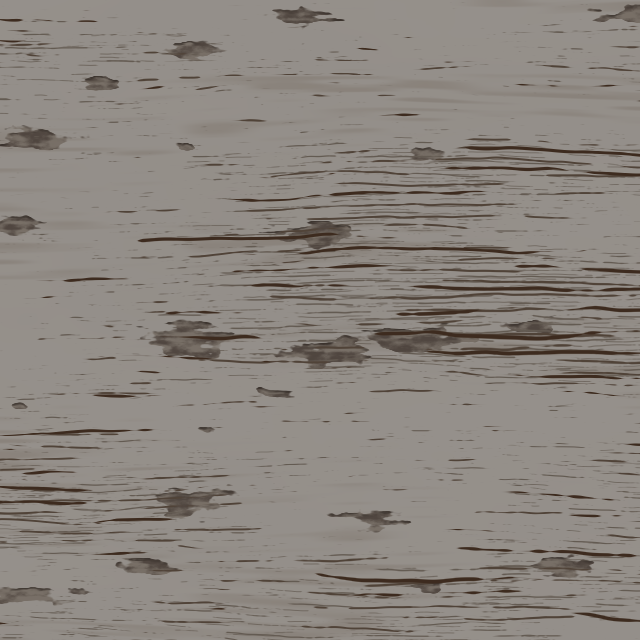
A WebGL 1 fragment shader for this texture:

```glsl
precision highp float;
// Weathered grey paint on horizontal wood grain: layers of tapered cracks run
// along warped rows, from faint hairlines to deep brown splits, and scattered
// ragged patches of peeled paint show the worn timber underneath.

uniform vec2 u_resolution;

const vec3 PAINT = vec3(0.582, 0.562, 0.541);
const vec3 PAINT_SHADE = vec3(0.53, 0.50, 0.47);
const vec3 HAIRLINE = vec3(0.39, 0.355, 0.32);
const vec3 DEEP_CRACK = vec3(0.24, 0.17, 0.12);
const vec3 WOOD_LIGHT = vec3(0.46, 0.425, 0.39);
const vec3 WOOD_DARK = vec3(0.29, 0.25, 0.225);
const vec3 PEEL_SHADOW = vec3(0.17, 0.14, 0.12);

const int CRACK_LAYERS = 4;
const float CRACK_ROWS = 34.0;        // rows in the coarsest layer
const float CRACK_FREQUENCY = 6.0;    // dashes along a coarse row
const float CRACK_HALF_WIDTH = 0.0024;
const float CRACK_CUT = 0.60;         // higher leaves fewer cracks
const float BAND_CONTRAST = 0.55;     // clustering of cracks into bands
const vec2 PATCH_GRID = vec2(5.0, 7.0);
const float PATCH_CHANCE = 0.55;
const vec2 PATCH_MIN = vec2(0.018, 0.008);
const vec2 PATCH_MAX = vec2(0.078, 0.030);

float hash(vec2 p) {
  vec3 q = fract(p.xyx * 0.1031);
  q += dot(q, q.yzx + 33.33);
  return fract((q.x + q.y) * q.z);
}

float noise(vec2 p) {
  vec2 i = floor(p);
  vec2 f = fract(p);
  f = f * f * (3.0 - 2.0 * f);
  return mix(mix(hash(i), hash(i + vec2(1.0, 0.0)), f.x),
             mix(hash(i + vec2(0.0, 1.0)), hash(i + vec2(1.0, 1.0)), f.x), f.y);
}

float fbm(vec2 p) {
  float sum = 0.0;
  float amplitude = 0.533;
  for (int i = 0; i < 4; i++) {
    sum += amplitude * noise(p);
    p = p * 2.03 + 17.7;
    amplitude *= 0.5;
  }
  return sum;
}

// Coverage of one layer of tapered dashes, one wandering line per row.
float cracks(vec2 p, float rows, float frequency, float halfWidth, float cut, float pixel) {
  float y = p.y * rows;
  float row = floor(y);
  float id = row + rows * 7.0;
  float x = p.x * frequency + 40.0 * hash(vec2(id, 3.0));
  float center = 0.5 + 0.5 * (noise(vec2(p.x * frequency * 0.8, id)) - 0.5)
               + 0.12 * (noise(vec2(x * 4.0, id)) - 0.5);
  float ridge = 0.58 * noise(vec2(x, id)) + 0.27 * noise(vec2(x * 3.1, id + 0.0))
              + 0.15 * noise(vec2(x * 9.7, id));
  float width = halfWidth * smoothstep(cut, cut + 0.2, ridge);
  float dist = abs(fract(y) - center) / rows;
  return clamp((width - dist) / pixel + 0.5, 0.0, 1.0) * min(2.0 * width / pixel, 1.0);
}

// Signed strength of the nearest peeled patch: positive inside.
float peeledPatches(vec2 p) {
  vec2 cell = floor(p * PATCH_GRID);
  float best = -2.0;
  for (int j = -1; j <= 1; j++) {
    for (int i = -1; i <= 1; i++) {
      vec2 id = cell + vec2(float(i), float(j)) + 50.0;
      if (hash(id + 11.0) > PATCH_CHANCE) continue;
      vec2 jitter = vec2(hash(id + 23.0), hash(id + 37.0));
      vec2 center = (id - 50.0 + 0.1 + 0.8 * jitter) / PATCH_GRID;
      float size = hash(id + 53.0);
      vec2 radius = mix(PATCH_MIN, PATCH_MAX, size * vec2(1.0, 0.4 + 0.6 * hash(id + 71.0)));
      best = max(best, 1.0 - length((p - center) / radius));
    }
  }
  float ragged = 2.2 * (fbm(p * vec2(22.0, 38.0) + 5.0) - 0.5);
  float streak = 0.7 * (noise(p * vec2(28.0, 190.0)) - 0.5);
  return best + ragged + streak - 0.1;
}

void main() {
  float scale = min(u_resolution.x, u_resolution.y);
  vec2 p = gl_FragCoord.xy / scale;
  float pixel = 1.0 / scale;

  // Gently bend the grain.
  vec2 grain = p;
  grain.y += 0.030 * (noise(p * vec2(1.6, 5.0)) - 0.5)
           + 0.008 * (noise(p * vec2(5.0, 14.0) + 9.0) - 0.5);

  // Paint with faint streaks along the grain.
  float streaks = noise(grain * vec2(9.0, 130.0)) * noise(grain * vec2(2.0, 13.0) + 4.0);
  vec3 color = mix(PAINT, PAINT_SHADE, 0.8 * smoothstep(0.35, 0.8, streaks));
  color += 0.012 * (fbm(p * vec2(3.0, 6.0)) - 0.5);

  // Peeled patches, darkest along their upper lip.
  float peel = peeledPatches(p);
  float lip = peel - peeledPatches(p + vec2(0.0, 0.005));
  float wood = 0.65 * fbm(p * vec2(55.0, 90.0)) + 0.35 * noise(p * vec2(35.0, 230.0));
  vec3 timber = mix(WOOD_DARK, WOOD_LIGHT, smoothstep(0.28, 0.68, wood));
  float rim = smoothstep(0.15, 0.6, lip) * (1.0 - smoothstep(0.2, 0.6, peel));
  timber = mix(timber, PEEL_SHADOW, 0.75 * rim);
  color = mix(color, timber, 0.92 * smoothstep(-0.04, 0.14, peel));

  // Cracks, finest first so that deep splits lie on top.
  float band = noise(grain * vec2(1.7, 11.0) + 31.0);
  float cut = CRACK_CUT + BAND_CONTRAST * (0.5 - band);
  for (int i = 0; i < CRACK_LAYERS; i++) {
    float level = float(CRACK_LAYERS - 1 - i);
    float cover = cracks(grain, floor(CRACK_ROWS * pow(1.75, level)),
                         CRACK_FREQUENCY * pow(1.6, level),
                         CRACK_HALF_WIDTH * pow(0.64, level), cut, pixel);
    color = mix(color, mix(DEEP_CRACK, HAIRLINE, min(level * 0.5, 1.0)), cover);
  }

  gl_FragColor = vec4(color, 1.0);
}
```
